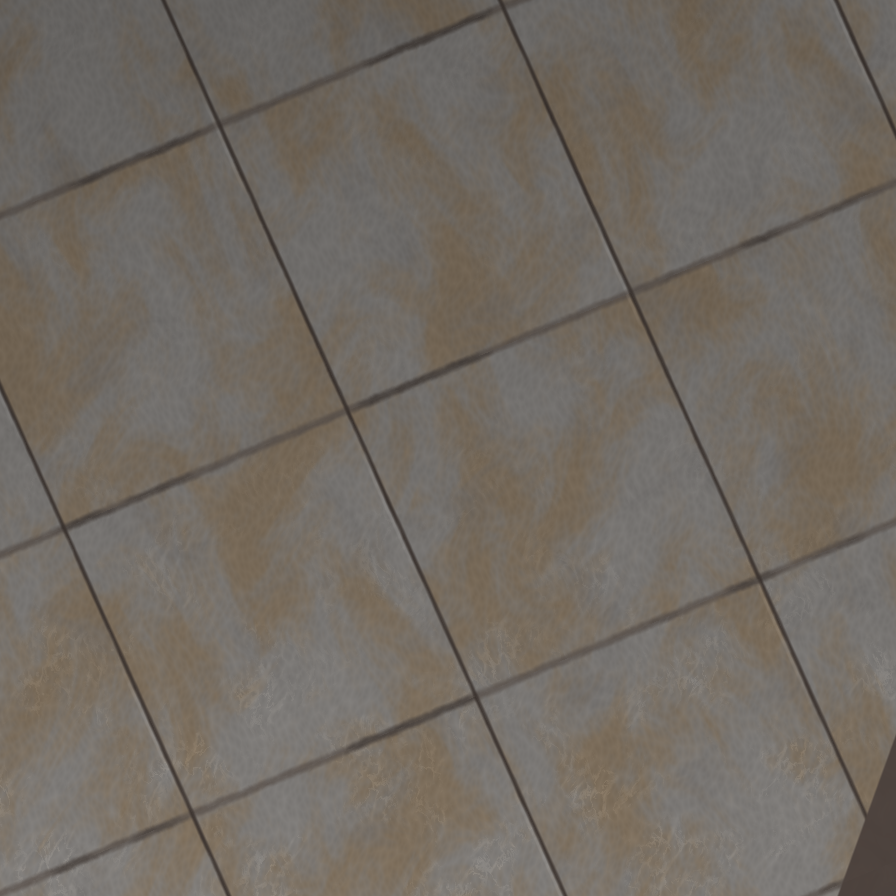
Write a WebGL 1 fragment shader that draws this texture.

```glsl
precision highp float;
// Worn stone floor tiles in a tilted square grid, dim grey with ochre stains.
// A rotated lattice gives tiles and joints; warped layered sines stain each
// tile separately, and cellular noise adds the grain and the pale flaking.
uniform vec2 u_resolution;

vec2 hash2(vec2 p) {
  return fract(sin(vec2(dot(p, vec2(127.1, 311.7)), dot(p, vec2(269.5, 183.3)))) * 43758.5);
}

// Distances to the nearest and second nearest cell points
vec2 cells(vec2 p) {
  vec2 cell = floor(p), nearest = vec2(8.0);
  for (int y = -1; y <= 1; y++) {
    for (int x = -1; x <= 1; x++) {
      vec2 c = cell + vec2(float(x), float(y));
      float d = length(c + hash2(c) - p);
      nearest = vec2(min(nearest.x, d), min(nearest.y, max(nearest.x, d)));
    }
  }
  return nearest;
}

// Layered sines, each octave warped and rotated; roughly -1 to 1
float clouds(vec2 p) {
  float sum = 0.0, amp = 0.5;
  for (int i = 0; i < 5; i++) {
    p += 0.5 * sin(p.yx * 1.3 + vec2(1.7, 4.1));
    sum += amp * sin(p.x) * cos(p.y);
    p = mat2(1.6, 1.2, -1.2, 1.6) * p + 2.3;
    amp *= 0.62;
  }
  return sum;
}

void main() {
  vec2 uv = gl_FragCoord.xy / u_resolution;
  float pixel = 1.0 / u_resolution.y;

  // Lattice coordinates: one unit per tile along each joint direction
  vec2 across = vec2(0.3164, 0.1315), down = vec2(0.1432, -0.319);
  vec2 p = uv - vec2(0.388, 0.5417);
  vec2 grid = vec2(p.x * down.y - p.y * down.x, across.x * p.y - across.y * p.x)
            / (across.x * down.y - across.y * down.x);
  vec2 tile = floor(grid);
  vec2 seed = hash2(tile + 7.0);

  // Stone: warm grey ground, soft ragged ochre stains, cooler smudges
  float mottle = clouds(uv * vec2(62.0, 46.0) + seed.yx * 30.0);
  float speck = clouds(uv * vec2(150.0, 105.0) + seed * 9.0);
  float stain = clouds(uv * vec2(19.0, 12.0) + seed * 40.0) + 0.24 * mottle + 0.12 * speck;
  float ochre = smoothstep(-0.45, 0.75, stain + 0.25 * (seed.x - 0.5));
  vec3 color = mix(vec3(0.462, 0.452, 0.442), vec3(0.456, 0.402, 0.335), ochre);
  float smudge = smoothstep(0.1, 0.9, clouds(uv * 25.0 + seed * 17.0 + 5.0) + 0.2 * speck);
  color = mix(color, vec3(0.405, 0.395, 0.39), smudge * 0.4);
  color *= 1.0 + 0.022 * mottle + 0.016 * speck + 0.03 * (seed.y - 0.5);

  // Fine grain, drawn out downwards
  vec2 slanted = uv + 0.004 * sin(uv.yx * 70.0);
  color += 0.034 * (cells(slanted * vec2(150.0, 85.0)).x - 0.5);

  // Soft pale flaking along cell borders, stronger on the lower tiles
  vec2 flake = cells(slanted * vec2(66.0, 34.0) + 0.7 * mottle + 0.4 * speck);
  float ridge = 1.0 - smoothstep(0.0, 0.3, flake.y - flake.x);
  float flaking = smoothstep(-0.2, 0.8, clouds(uv * 27.0 + 9.0)) * mix(1.0, 0.2, smoothstep(0.1, 0.6, uv.y));
  color += vec3(0.05, 0.047, 0.042) * ridge * flaking;

  // Joints: distances in canvas units, with ragged edges
  vec2 offset = (fract(grid + 0.5) - 0.5) * vec2(0.343, 0.35);
  offset += vec2(0.0005, 0.0012) * vec2(mottle, clouds(uv * 110.0));
  vec2 gap = abs(offset);
  float blur = max(pixel, 0.0015);

  // Broad brown joints, soft and mostly faint, darker in short stretches
  float wear = smoothstep(0.1, 1.0, sin(grid.x * 5.3 + floor(grid.y + 0.5) * 2.6 + 0.8 * sin(grid.x * 13.0)) + 0.3 * mottle);
  float broad = 1.0 - smoothstep(0.001, 0.0075, gap.y);
  color = mix(color, mix(vec3(0.335, 0.305, 0.285), vec3(0.27, 0.245, 0.23), wear),
              broad * (0.75 + 0.12 * wear + 0.15 * speck));

  // Narrow dark joints with a faint intermittent rim on the left
  float rim = smoothstep(0.003, 0.0005, abs(offset.x + 0.0045));
  color += 0.045 * rim * smoothstep(0.2, 1.0, sin(grid.y * 5.0 + floor(grid.x + 0.5) * 2.0) + 0.3 * mottle);
  float narrow = 1.0 - smoothstep(0.0018 - blur, 0.0026 + blur, gap.x);
  color = mix(color, vec3(0.215, 0.185, 0.17), narrow * (0.86 + 0.12 * mottle));

  // Dim light, falling off towards the upper left
  color *= 1.085 - 0.17 * uv.y - 0.06 * (1.0 - uv.x) * uv.y;

  // Plain brown edge crossing the lower right corner
  float corner = dot(uv - vec2(1.0, 0.18), vec2(0.94, -0.34));
  vec3 edging = vec3(0.30, 0.26, 0.24) + 0.008 * mottle;
  color = mix(color, edging, smoothstep(-blur, blur, corner));

  gl_FragColor = vec4(color, 1.0);
}
```
